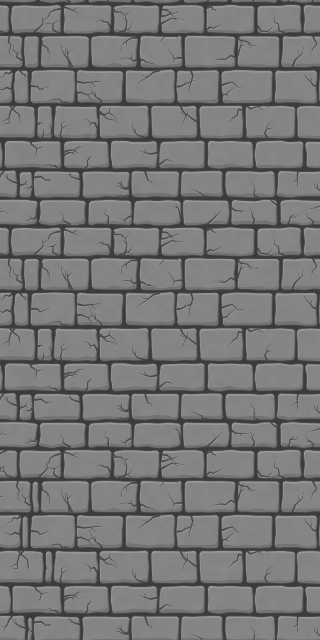
Write a WebGL 1 fragment shader that draws this texture.

```glsl
precision highp float;
// Grey stone wall: seven courses of worn bricks, stacked periodically down the
// canvas. Each brick is a wobbly rounded box, with a lit top, a shaded foot
// and hashed, tapering cracks that grow inward from its edges.
uniform vec2 u_resolution;

const vec2 WALL = vec2(384.0, 768.0);   // canvas size in wall units
const float PERIOD = 267.0;             // height of the seven courses
const float FIRST_TOP = 4.5;
const float PITCH = 58.0;               // mean brick length
const vec2 HALF_GAP = vec2(1.9, 2.2);

const vec3 MORTAR = vec3(0.23);
const vec3 MORTAR_EDGE = vec3(0.285);
const vec3 STONE = vec3(0.52);
const vec3 STONE_LIT = vec3(0.59);
const vec3 STONE_SHADE = vec3(0.45);
const vec3 CRACK = vec3(0.29);

float hash(vec2 p) {
  return fract(sin(dot(p, vec2(127.1, 311.7))) * 43758.5);
}

float noise(vec2 p) {
  vec2 i = floor(p), f = fract(p);
  f = f * f * (3.0 - 2.0 * f);
  return mix(mix(hash(i), hash(i + vec2(1, 0)), f.x),
             mix(hash(i + vec2(0, 1)), hash(i + vec2(1, 1)), f.x), f.y);
}

// Course layout: top, bottom, left joint, start of the regular bricks
vec4 course(float i) {
  if (i < 0.5) return vec4(0, 37, 12, 75);
  if (i < 1.5) return vec4(37, 78, 28, 48);
  if (i < 2.5) return vec4(78, 121, 16, 36);
  if (i < 3.5) return vec4(121, 163, 43, 64);
  if (i < 4.5) return vec4(163, 199, 4, 75);
  if (i < 5.5) return vec4(199, 234, 22, 40);
  return vec4(234, 267, -14, 46);
}

float jointX(float k, float start, float row) {
  float jitter = k > 0.5 ? 7.0 * (hash(vec2(k, row + 3.0)) - 0.5) : 0.0;
  return start + k * PITCH + jitter;
}

float roundedBox(vec2 p, vec2 halfSize, float radius) {
  vec2 q = abs(p) - halfSize + radius;
  return length(max(q, 0.0)) + min(max(q.x, q.y), 0.0) - radius;
}

// Segment whose half width shrinks from wa to wb
float taperedSegment(vec2 p, vec2 a, vec2 b, float wa, float wb) {
  vec2 ab = b - a;
  float t = clamp(dot(p - a, ab) / dot(ab, ab), 0.0, 1.0);
  return length(p - a - ab * t) - mix(wa, wb, t);
}

// Jagged line from the brick edge inward, with one side spur
float crack(vec2 p, vec2 halfSize, vec2 seed) {
  float side = 6.2832 * hash(seed);
  vec2 u = vec2(cos(side), sin(side));
  vec2 a = u * halfSize / max(abs(u.x), abs(u.y));
  float heading = atan(-a.y, -a.x) + 1.2 * (hash(seed + 1.7) - 0.5);
  float d = 1e3;
  for (int i = 0; i < 4; i++) {
    float n = float(i);
    float turn = heading + 1.7 * (hash(seed + n * 2.3 + 4.1) - 0.5);
    float len = min(halfSize.x, halfSize.y) * mix(0.2, 0.5, hash(seed + n + 8.9));
    vec2 b = a + len * vec2(cos(turn), sin(turn));
    float w = 1.2 - 0.3 * n;
    d = min(d, taperedSegment(p, a, b, w, w - 0.3));
    if (i == 1) {
      float fork = turn + (hash(seed + 6.6) < 0.5 ? -0.9 : 0.9);
      d = min(d, taperedSegment(p, b, b + len * vec2(cos(fork), sin(fork)), 0.6, 0.0));
    }
    a = b;
  }
  return d;
}

float cracks(vec2 p, vec2 halfSize, vec2 id) {
  float d = 1e3;
  for (int i = 0; i < 3; i++) {
    vec2 seed = id * 1.37 + float(i) * 11.3;
    if (hash(seed + 0.5) < 0.62) d = min(d, crack(p, halfSize, seed));
  }
  return d;
}

void main() {
  // Wall coordinates, y running downward
  vec2 uv = gl_FragCoord.xy / u_resolution;
  vec2 p = vec2(uv.x, 1.0 - uv.y) * WALL;
  float aa = 0.6 * WALL.x / u_resolution.x;

  // Course and brick under this point
  float stack = floor((p.y - FIRST_TOP) / PERIOD);
  float y = p.y - FIRST_TOP - stack * PERIOD;
  float row = 0.0;
  for (int i = 1; i < 7; i++) if (y >= course(float(i)).x) row = float(i);
  vec4 c = course(row);
  float split = c.z + (stack > 1.5 ? 10.0 : 0.0);
  float k = floor((p.x - c.w) / PITCH);
  if (p.x < jointX(k, c.w, row)) k -= 1.0;
  else if (p.x >= jointX(k + 1.0, c.w, row)) k += 1.0;
  vec2 span = vec2(jointX(k, c.w, row), jointX(k + 1.0, c.w, row));
  if (p.x < c.w) {
    k = p.x < split ? -2.0 : -1.0;
    span = p.x < split ? vec2(split - PITCH, split) : vec2(split, c.w);
  }

  // Brick outline, roughened
  vec2 id = vec2(k + 5.0, row + 1.0);
  vec2 halfSize = 0.5 * vec2(span.y - span.x, c.y - c.x) - HALF_GAP;
  vec2 q = vec2(p.x, y) - 0.5 * vec2(span.x + span.y, c.x + c.y);
  vec2 n = q / 13.0 + id * 17.0;
  vec2 w = q + 2.2 * (vec2(noise(n), noise(n + 40.0)) - 0.5);
  float body = roundedBox(w, halfSize, 4.0);

  // Stone: soft mottling, shaded foot, lit top, cracks with a pale lip
  vec3 stone = STONE + 0.02 * (noise(n * 1.6 + 9.0) - 0.5);
  float foot = roundedBox(w + vec2(1.2, 2.0 + 2.6 * noise(n + 70.0)), halfSize, 5.0);
  stone = mix(stone, STONE_SHADE, smoothstep(-aa, aa, foot));
  float top = roundedBox(w - vec2(0.9, 2.1), halfSize, 5.0);
  stone = mix(stone, STONE_LIT, smoothstep(-aa, aa, top));
  float lip = cracks(q - vec2(0.9, 1.3), halfSize, id);
  stone = mix(stone, STONE_LIT, 0.6 * (1.0 - smoothstep(-aa, aa, lip)));
  float cut = cracks(q, halfSize, id);
  stone = mix(stone, CRACK, 1.0 - smoothstep(-aa, aa, cut));

  vec3 mortar = mix(MORTAR_EDGE, MORTAR, smoothstep(0.3, 1.8, body));
  gl_FragColor = vec4(mix(stone, mortar, smoothstep(-aa, aa, body)), 1.0);
}
```
